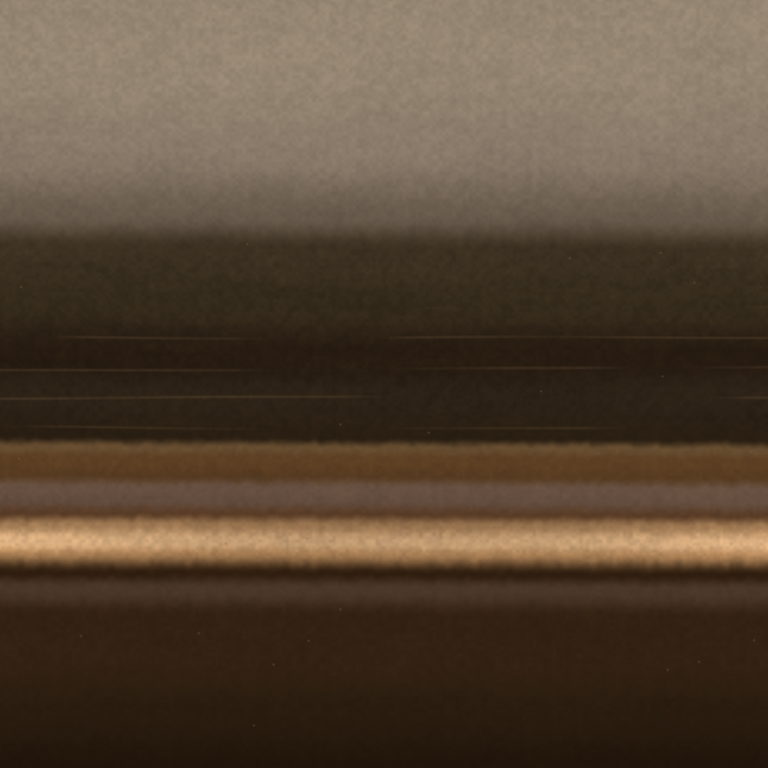
Give the GLSL for this texture, as a Shadertoy shader.

```glsl
// Softly lit metal moulding: a pale satin face over a dark recess and bronze ridges.
// A vertical ramp of smooth colour steps gives the profile; value noise adds
// grain, brushed streaks and edge wobble, and hashed cells add dust specks.

const float GRAIN_SCALE   = 230.0;  // grain cells across the canvas
const float GRAIN_AMOUNT  = 0.10;   // relative brightness change
const float MOTTLE_AMOUNT = 0.05;
const float STREAK_AMOUNT = 0.13;
const float EDGE_WOBBLE   = 0.0035;
const float RIGHT_SAG     = 0.004;  // ridges drop slightly to the right
const float SPECK_CELLS   = 26.0;
const float SPECK_CHANCE  = 0.06;
const float SPECK_RADIUS  = 0.075;  // in cell units
const int   SCRATCHES     = 5;

const vec3 SATIN  = vec3(0.585, 0.525, 0.450);
const vec3 BRONZE = vec3(0.365, 0.250, 0.140);
const vec3 MAUVE  = vec3(0.405, 0.315, 0.255);
const vec3 GLINT  = vec3(0.800, 0.640, 0.470);
const vec3 UMBER  = vec3(0.200, 0.132, 0.075);
const vec3 DUST   = vec3(0.470, 0.400, 0.290);

float hash(vec2 p) {
    return fract(sin(dot(p, vec2(127.1, 311.7))) * 43758.5453);
}

float noise(vec2 p) {
    vec2 i = floor(p), f = fract(p);
    f = f * f * (3.0 - 2.0 * f);
    return mix(mix(hash(i), hash(i + vec2(1, 0)), f.x),
               mix(hash(i + vec2(0, 1)), hash(i + vec2(1, 1)), f.x), f.y);
}

// Signed sum of octaves, roughly -0.5 to 0.5
float fbm(vec2 p) {
    float sum = 0.0, weight = 0.5;
    for (int i = 0; i < 4; i++) {
        sum += weight * (noise(p) - 0.5);
        p = p * 2.03 + 17.3;
        weight *= 0.5;
    }
    return sum;
}

// Fade the running colour into the next one between two depths
void fade(inout vec3 c, vec3 next, float from, float to, float depth) {
    c = mix(c, next, smoothstep(from, to, depth));
}

// Colour of the moulding by depth below the top edge
vec3 profile(float d) {
    vec3 c = SATIN;
    // Pale face rolling into shade
    fade(c, vec3(0.535, 0.475, 0.410), 0.080, 0.215, d);
    fade(c, vec3(0.400, 0.345, 0.290), 0.195, 0.295, d);
    fade(c, vec3(0.235, 0.192, 0.132), 0.283, 0.325, d);
    // Dark recess
    fade(c, vec3(0.207, 0.167, 0.108), 0.325, 0.400, d);
    fade(c, vec3(0.153, 0.108, 0.066), 0.395, 0.460, d);
    fade(c, vec3(0.172, 0.132, 0.086), 0.470, 0.510, d);
    fade(c, vec3(0.160, 0.118, 0.070), 0.525, 0.565, d);
    // Bronze lip and mauve reflection
    fade(c, vec3(0.400, 0.300, 0.190), 0.570, 0.584, d);
    fade(c, BRONZE,                    0.584, 0.598, d);
    fade(c, BRONZE * 0.93,             0.600, 0.622, d);
    fade(c, MAUVE,                     0.620, 0.636, d);
    fade(c, MAUVE * 0.95,              0.640, 0.655, d);
    fade(c, vec3(0.350, 0.235, 0.150), 0.652, 0.671, d);
    // Bright ridge
    fade(c, vec3(0.600, 0.455, 0.310), 0.669, 0.685, d);
    fade(c, GLINT,                     0.683, 0.704, d);
    fade(c, vec3(0.680, 0.510, 0.340), 0.708, 0.723, d);
    fade(c, vec3(0.185, 0.118, 0.060), 0.719, 0.747, d);
    // Faint lower reflection, then the base
    fade(c, vec3(0.290, 0.215, 0.160), 0.747, 0.766, d);
    fade(c, UMBER,                     0.770, 0.802, d);
    fade(c, vec3(0.163, 0.112, 0.060), 0.860, 0.930, d);
    fade(c, vec3(0.130, 0.084, 0.042), 0.930, 1.000, d);
    return c;
}

// Thin, broken horizontal scratches inside the recess
float scratches(vec2 p) {
    float sum = 0.0;
    for (int i = 0; i < SCRATCHES; i++) {
        float k = float(i);
        float y = 0.402 + 0.039 * k + 0.006 * (noise(vec2(p.x * 3.0, k * 9.0)) - 0.5);
        float broken = smoothstep(0.35, 0.85, noise(vec2(p.x * 7.0 + k * 13.0, k)));
        sum += broken * (1.0 - smoothstep(0.0005, 0.0030, abs(p.y - y)));
    }
    return sum;
}

// Sparse soft dust dots, one candidate per cell
float specks(vec2 p) {
    vec2 cell = floor(p * SPECK_CELLS);
    vec2 centre = 0.2 + 0.6 * vec2(hash(cell + 3.1), hash(cell + 8.7));
    float dist = length(fract(p * SPECK_CELLS) - centre);
    return step(hash(cell), SPECK_CHANCE) * (1.0 - smoothstep(0.0, SPECK_RADIUS, dist));
}

void mainImage(out vec4 fragColor, in vec2 fragCoord) {
    vec2 uv = fragCoord / iResolution.xy;
    vec2 p = vec2(uv.x, 1.0 - uv.y);

    // Uneven profile edges
    float wobble = EDGE_WOBBLE * (noise(p * vec2(110.0, 60.0)) - 0.5);
    float depth = p.y - RIGHT_SAG * (p.x - 0.5) + wobble;
    vec3 colour = profile(depth);

    // Surface texture
    float recess = smoothstep(0.30, 0.34, p.y) * (1.0 - smoothstep(0.55, 0.58, p.y));
    float ridge = smoothstep(0.67, 0.70, depth) * (1.0 - smoothstep(0.71, 0.74, depth));
    float grain = noise(p * GRAIN_SCALE) + noise(p * GRAIN_SCALE * 0.53 + 40.0) - 1.0;
    float texture_ = GRAIN_AMOUNT * grain * (0.6 + 0.5 * recess + 0.4 * ridge)
                   + MOTTLE_AMOUNT * fbm(p * 14.0)
                   + STREAK_AMOUNT * fbm(p * vec2(4.0, 55.0)) * (0.3 + recess);
    colour *= 1.0 + texture_;
    colour *= 1.0 + ridge * 0.16 * (pow(abs(2.0 * p.x - 1.0), 2.0) - 0.4);

    // Scratches and dust
    colour += DUST * 0.13 * scratches(p) * recess;
    colour = mix(colour, DUST, 0.35 * specks(p) * smoothstep(0.15, 0.30, p.y));
    fragColor = vec4(clamp(colour, 0.0, 1.0), 1.0);
}
```
